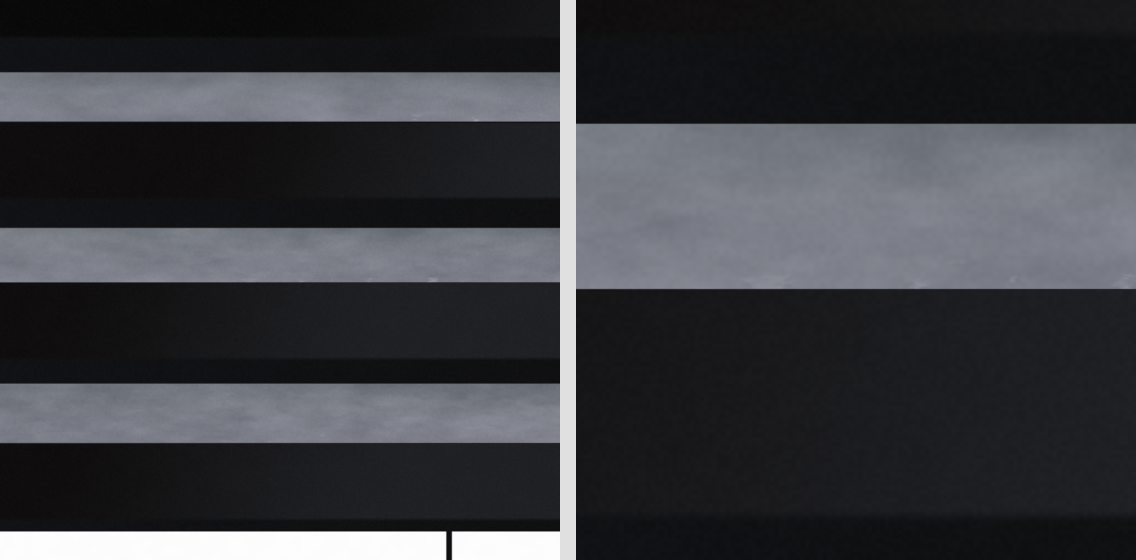
Left, the full canvas; right, a detail of the centre.
Reproduce this pattern procedurally as a Shadertoy shader.

```glsl
// Dark horizontal steps with worn grey bands between them, above a white floor strip.
// One row cell (face, lip, band) repeats downward; its band grows a little per row,
// and stretched value noise mottles the grey while fine grain roughens the black.

float hash(vec2 p) {
    vec3 q = fract(vec3(p.xyx) * 0.1031);
    q += dot(q, q.yzx + 33.33);
    return fract((q.x + q.y) * q.z);
}

float noise(vec2 p) {
    vec2 i = floor(p), f = fract(p);
    f = f * f * (3.0 - 2.0 * f);
    return mix(mix(hash(i), hash(i + vec2(1, 0)), f.x),
               mix(hash(i + vec2(0, 1)), hash(i + vec2(1, 1)), f.x), f.y);
}

float fbm(vec2 p) {
    float sum = 0.0, amp = 0.5;
    for (int i = 0; i < 5; i++) {
        sum += amp * noise(p);
        p = mat2(1.6, 1.2, -1.2, 1.6) * p + 7.3;
        amp *= 0.5;
    }
    return sum;
}

// Black face above a bluish lip; light falls in from the right
vec3 darkStep(vec2 p, float row, float t) {
    float start = row < 0.5 ? 0.6 : (row < 1.5 ? 0.48 : 0.2);
    float light = smoothstep(start - 0.2, start + 0.55, p.x + 0.4 * (t - 0.07));
    vec3 face = mix(vec3(0.058, 0.051, 0.051), vec3(0.122, 0.127, 0.142), light);
    if (row < 0.5) face = mix(vec3(0.035, 0.032, 0.035), face, 0.2 + 0.5 * light);
    vec3 lip = mix(vec3(0.066, 0.07, 0.082), vec3(0.06, 0.061, 0.068), p.x);
    vec3 col = mix(face, lip, smoothstep(0.130, 0.139, t));
    return col + 0.014 * (noise(p * 380.0) - 0.5) + 0.008 * (fbm(p * 30.0) - 0.5);
}

// Grey band: soft blotches, a shaded upper edge and pale chips along the bottom
vec3 greyBand(vec2 p, float row, float h) {
    float blotch = fbm(p * vec2(9.0, 22.0) + row * 5.7) - 0.48;
    float streak = fbm(p * vec2(28.0, 75.0) + row * 11.0) - 0.48;
    float wear = 0.6 + 0.25 * row;
    vec3 col = mix(vec3(0.445, 0.462, 0.49), vec3(0.49, 0.502, 0.54), smoothstep(0.0, 0.6, h));
    col += 0.11 * blotch + 0.07 * wear * streak;
    col -= 0.03 * wear * (1.0 - smoothstep(0.0, 0.3, h)) * smoothstep(0.2, 0.8, p.x);
    float chips = smoothstep(0.64, 0.78, fbm(p * vec2(35.0, 90.0) + 3.1));
    col += 0.09 * chips * smoothstep(0.75, 1.0, h) * smoothstep(0.3, 0.6, p.x);
    return col + 0.018 * (noise(p * 300.0) - 0.5);
}

void mainImage(out vec4 fragColor, in vec2 fragCoord) {
    vec2 p = fragCoord / iResolution.xy;
    p.y = 1.0 - p.y;
    float aa = 1.0 / iResolution.y;

    // Row cell, measured down from the bottom edge of the band above
    float period = 0.287;
    float row = floor((p.y + 0.068) / period);
    float t = p.y + 0.068 - row * period;
    float bandTop = 0.197 - 0.009 * row;
    float h = clamp((t - bandTop) / (period - bandTop), 0.0, 1.0);

    vec3 col = darkStep(p, row, t);
    float band = smoothstep(bandTop - aa, bandTop + aa, t)
               * (1.0 - smoothstep(period - 2.0 * aa, period, t));
    col = mix(col, greyBand(p, row, h), band);

    // White floor strip, split by one thin black post
    vec3 floorCol = vec3(0.99 + 0.008 * (noise(p * 60.0) - 0.5));
    float post = 1.0 - smoothstep(0.005 - aa, 0.005 + aa, abs(p.x - 0.802));
    floorCol = mix(floorCol, vec3(0.06, 0.06, 0.065), post);
    col = mix(col, floorCol, smoothstep(0.949 - aa, 0.949 + aa, p.y));

    fragColor = vec4(clamp(col, 0.0, 1.0), 1.0);
}
```
